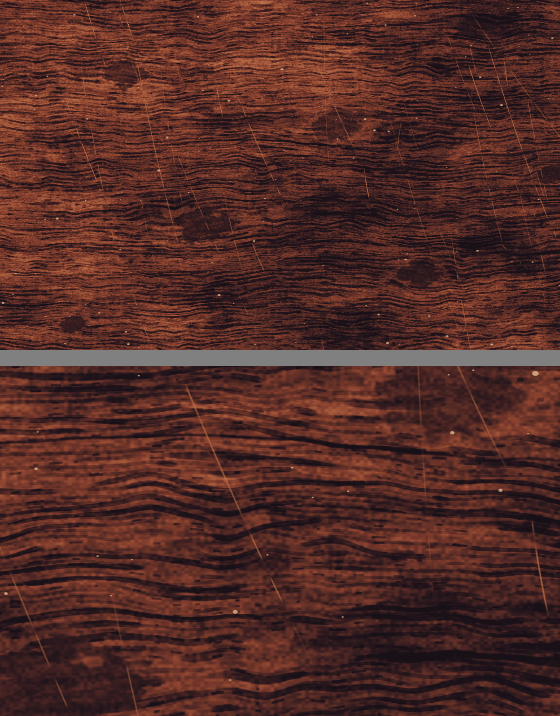
Top: the whole. Bottom: its middle third, enlarged.
Write a Shadertoy shader that draws this texture.

```glsl
// Old scratched hardwood: wavy horizontal grain, dark pores, stains and knots.
// Stretched noise layers are summed to a tone of unit spread, which a colour
// ramp turns into browns; scratches and pale specks are laid on top.

const float ASPECT = 1.6;
const float PORE_ROWS = 84.0;
const float PORE_DEPTH = 1.5;
const float FINE_ROWS = 143.0;
const float FINE_DEPTH = 0.8;
const float FLECK_DEPTH = 1.3;
const float STAIN_DEPTH = 0.7;
const float TONE_BIAS = 0.55;
const int KNOTS = 7;
const int SCRATCHES = 40;
const float SCRATCH_WIDTH = 0.001;
const float SPECK_CELLS = 34.0;
const float SPECK_SHARE = 0.09;
const float CRACK_HEIGHT = 0.595;
const vec3 SCRATCH_COLOR = vec3(0.74, 0.43, 0.26);
const vec3 SPECK_COLOR = vec3(0.86, 0.69, 0.53);

// Wood colours from dark to light, and the tone at which each is reached
const vec3 WOOD[8] = vec3[8](
  vec3(0.09, 0.06, 0.09), vec3(0.15, 0.09, 0.11), vec3(0.26, 0.13, 0.13),
  vec3(0.36, 0.18, 0.15), vec3(0.45, 0.21, 0.16), vec3(0.55, 0.27, 0.19),
  vec3(0.66, 0.37, 0.24), vec3(0.78, 0.49, 0.32));
const float STOPS[8] = float[8](0.0, 0.07, 0.245, 0.48, 0.705, 0.88, 0.97, 1.0);

float hash(vec2 p) {
  vec3 q = fract(p.xyx * vec3(0.1031, 0.1030, 0.0973));
  q += dot(q, q.yzx + 33.33);
  return fract((q.x + q.y) * q.z);
}

// Value noise scaled to zero mean and about unit deviation
float noise(vec2 p) {
  vec2 i = floor(p), f = fract(p);
  f = f * f * (3.0 - 2.0 * f);
  float low = mix(hash(i), hash(i + vec2(1, 0)), f.x);
  float high = mix(hash(i + vec2(0, 1)), hash(i + vec2(1, 1)), f.x);
  return (mix(low, high, f.y) - 0.5) / 0.2145;
}

float cloud(vec2 p) {
  return 0.8 * noise(p) + 0.5 * noise(p * 2.1 + 17.3) + 0.33 * noise(p * 4.3 + 41.7);
}

vec3 woodColor(float tone) {
  vec3 color = WOOD[0];
  for (int i = 1; i < 8; i++)
    color = mix(color, WOOD[i], clamp((tone - STOPS[i - 1]) / (STOPS[i] - STOPS[i - 1]), 0.0, 1.0));
  return color;
}

// Bends the grain coordinate g around lens-shaped knots; returns their darkness
float knots(vec2 p, inout vec2 g) {
  float dark = 0.0;
  for (int i = 0; i < KNOTS; i++) {
    float k = float(i);
    vec2 center = vec2(ASPECT * fract(0.13 + 0.618 * k), (k + 0.5) / float(KNOTS));
    vec2 size = vec2(0.05, 0.028) * (0.7 + 1.2 * hash(vec2(k, 5.0)));
    vec2 d = (p - center) / size;
    g.y -= 0.45 * d.y * size.y * exp(-0.3 * dot(d, d));
    float r = abs(d.y) + d.x * d.x + 0.2 * cloud(p * vec2(28.0, 60.0));
    dark = max(dark, smoothstep(1.1, 0.8, r) * (0.5 + 0.4 * hash(vec2(k, 9.0))));
  }
  return dark;
}

// Crisp dark lines, one per row of grain, broken into dashes
float pores(vec2 g, float rows, float pixel) {
  float v = g.y * rows + 0.3 * noise(g * vec2(12.0, 20.0));
  float row = floor(v), x = g.x + 9.0 * hash(vec2(row, 7.0));
  float d = abs(fract(v) - 0.5 + 0.3 * (hash(vec2(row, 3.0)) - 0.5));
  float strength = smoothstep(-0.7, 0.5, 0.8 * noise(vec2(x * 8.0, row)) + 0.5 * noise(vec2(x * 37.0, row)));
  float halfWidth = mix(0.08, 0.24, strength), blur = 0.03 + 0.3 * pixel * rows;
  return smoothstep(halfWidth + blur, halfWidth - blur, d) * strength;
}

// Short dark pits scattered along the grain
float flecks(vec2 g, float pixel) {
  vec2 grid = vec2(52.0, 170.0), cell = floor(g * grid);
  vec2 d = abs(fract(g * grid) - 0.5) / grid;
  float halfLength = mix(0.001, 0.008, hash(cell + 5.0));
  float shape = smoothstep(halfLength + pixel, halfLength - pixel, d.x);
  return shape * smoothstep(0.0012 + 0.5 * pixel, 0.0004, d.y) * step(hash(cell), 0.22);
}

float scratches(vec2 p, float pixel) {
  float mark = 0.0;
  for (int i = 0; i < SCRATCHES; i++) {
    float k = float(i);
    vec2 start = vec2(ASPECT * hash(vec2(k, 11.0)), 0.15 + hash(vec2(k, 13.0)));
    float lean = mix(0.08, 0.42, hash(vec2(k, 17.0)));
    if (i % 5 == 0) lean = lean * 4.0 - 0.7;
    float span = mix(0.08, 0.75, hash(vec2(k, 23.0)));
    vec2 along = vec2(sin(lean), -cos(lean)), d = p - start;
    float t = dot(d, along) / span;
    float side = abs(dot(d, vec2(-along.y, along.x)) + 0.05 * span * t * (1.0 - t));
    float line = smoothstep(SCRATCH_WIDTH + 0.5 * pixel, 0.0, side);
    float ends = smoothstep(0.0, 0.08, t) * smoothstep(1.0, 0.8, t);
    float wear = smoothstep(-1.6, 0.8, noise(vec2(t * span * 45.0, k)));
    mark = max(mark, line * ends * wear * (0.25 + 0.6 * hash(vec2(k, 29.0))));
  }
  return mark;
}

float specks(vec2 p, float pixel) {
  vec2 cell = floor(p * SPECK_CELLS);
  vec2 jitter = 0.2 + 0.6 * vec2(hash(cell + 3.1), hash(cell + 7.7));
  float radius = mix(0.0006, 0.003, pow(hash(cell + 13.0), 3.0));
  float r = length((p - (cell + jitter) / SPECK_CELLS) * vec2(0.8, 1.1));
  return step(hash(cell + 19.0), SPECK_SHARE) * smoothstep(radius + 0.7 * pixel, radius - 0.5 * pixel, r);
}

void mainImage(out vec4 fragColor, in vec2 fragCoord) {
  vec2 p = fragCoord / iResolution.y, g = p;
  float pixel = 1.0 / iResolution.y;
  // Wavy grain
  g.y += 0.009 * noise(p * vec2(2.3, 3.0)) + 0.0026 * noise(p * vec2(10.0, 9.0)) + 0.0016 * noise(p * vec2(28.0, 20.0));
  float knot = knots(p, g);
  // Streaks, grit and ragged stains
  float grain = 0.25 * noise(g * vec2(24.0, 210.0)) + 0.27 * noise(p * vec2(270.0, 370.0));
  float tone = TONE_BIAS + grain + 0.46 * cloud(p * vec2(2.2, 3.6) + 4.0) + 0.2 * noise(g * vec2(4.0, 40.0));
  tone -= STAIN_DEPTH * smoothstep(0.6, 1.1, cloud(g * vec2(5.0, 12.0)) + 0.5 * noise(g * vec2(40.0, 110.0)));
  tone += 0.3 * (0.5 * ASPECT - p.x) - FLECK_DEPTH * flecks(g, pixel);
  tone -= PORE_DEPTH * pores(g, PORE_ROWS, pixel) + FINE_DEPTH * pores(g + 5.3, FINE_ROWS, pixel);
  // Crack above a lighter band
  float below = CRACK_HEIGHT - g.y;
  float reach = smoothstep(0.35, 0.5, p.x) * smoothstep(1.2, 0.95, p.x);
  tone += 0.6 * exp(-pow((below - 0.025) / 0.02, 2.0)) - 2.0 * reach * smoothstep(0.0015 + pixel, 0.0, abs(below));
  tone = mix(tone, -1.4 + 0.6 * grain, knot);
  // Logistic curve spreads the tone evenly over the ramp
  vec3 color = woodColor(1.0 / (1.0 + exp(-1.7 * tone)));
  color = mix(color, SCRATCH_COLOR, scratches(p, pixel));
  fragColor = vec4(mix(color, SPECK_COLOR, 0.85 * specks(p, pixel)), 1.0);
}
```
